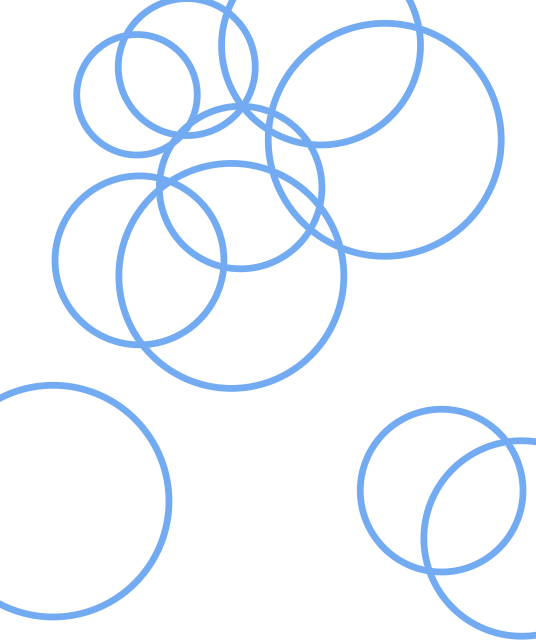
This background is drawn by a Shadertoy shader. Its source:

```glsl
#define PAPER vec3(1.0)
#define INK vec3(0.45, 0.67, 0.95)
#define HALF_STROKE 0.0053
#define CLUSTER_CENTER vec2(0.37, 0.77)
#define CLUSTER_COUNT 6
#define HUB_OFFSET vec2(0.006, -0.063)
#define HUB_RADIUS 0.127
#define ROW_COUNT 3
#define ROW_SPAN vec2(0.083, 0.815)

// Distance to the outline of a circle
float ringDistance(vec2 p, vec2 center, float radius) {
    return abs(length(p - center) - radius) - HALF_STROKE;
}

// Rings spaced unevenly around a central hub
float clusterDistance(vec2 p) {
    float d = ringDistance(p, CLUSTER_CENTER + HUB_OFFSET, HUB_RADIUS);
    for (int i = 0; i < CLUSTER_COUNT; i++) {
        float k = float(i);
        float angle = 0.05 + 0.9425 * k - 0.22 * sin(2.6 * k);
        float orbit = 0.19 + 0.045 * cos(1.6 * k - 0.4);
        float radius = 0.137 + 0.045 * cos(1.15 * k);
        vec2 center = CLUSTER_CENTER + orbit * vec2(cos(angle), sin(angle));
        d = min(d, ringDistance(p, center, radius));
    }
    return d;
}

// Rings along the bottom, crowding toward the right
float rowDistance(vec2 p) {
    float d = 1e3;
    for (int i = 0; i < ROW_COUNT; i++) {
        float k = float(i);
        float along = pow(k / float(ROW_COUNT - 1), 0.27);
        vec2 center = vec2(mix(ROW_SPAN.x, ROW_SPAN.y, along),
                           0.193 + 0.05 * sin(1.7 * k + 0.5));
        float radius = 0.15 + 0.031 * cos(2.4 * k);
        d = min(d, ringDistance(p, center, radius));
    }
    return d;
}

void mainImage(out vec4 fragColor, in vec2 fragCoord) {
    // Canvas height is one unit
    vec2 p = fragCoord / iResolution.y;
    float d = min(clusterDistance(p), rowDistance(p));

    // Edge smoothed over one pixel
    float coverage = clamp(0.5 - d * iResolution.y, 0.0, 1.0);
    fragColor = vec4(mix(PAPER, INK, coverage), 1.0);
}
```
